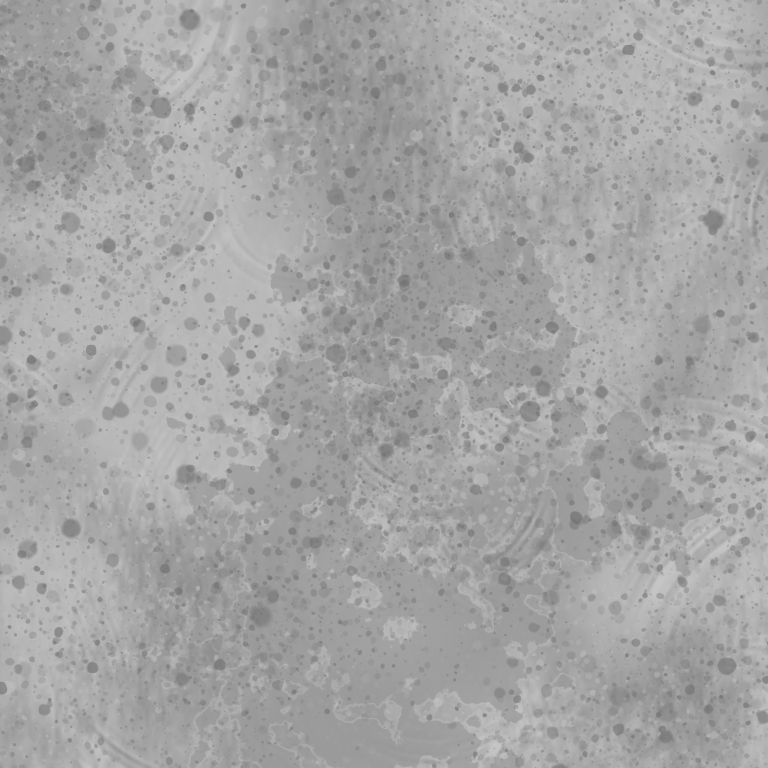
This texture is drawn by a Shadertoy shader. Its source:

```glsl
const float LIGHT_GREY = 0.722;
const float FLAKE_GREY = 0.605;
const float SPOT_GREY = 0.43;
const float PALE_GREY = 0.755;
const float CLOUD_DEPTH = 0.115;
const float SMEAR_DEPTH = 0.075;
const float GRAIN_DEPTH = 0.045;
const float STROKE_DEPTH = 0.14;
const float STROKE_CELLS = 6.0;
const float STROKE_LINES = 190.0;
const float FLAKE_LEVEL = 0.645;
const float FLAKE_OPACITY = 0.72;

vec4 hash4(vec2 p) {
    vec4 q = fract(p.xyxy * vec4(0.1031, 0.1030, 0.0973, 0.1099));
    q += dot(q, q.wzxy + 33.33);
    return fract((q.xxyz + q.yzzw) * q.zywx);
}

float noise(vec2 p) {
    vec2 i = floor(p), f = fract(p);
    f = f * f * (3.0 - 2.0 * f);
    float low = mix(hash4(i).x, hash4(i + vec2(1, 0)).x, f.x);
    float high = mix(hash4(i + vec2(0, 1)).x, hash4(i + vec2(1, 1)).x, f.x);
    return mix(low, high, f.y);
}

float fbm(vec2 p) {
    float sum = 0.0, amp = 0.5;
    for (int i = 0; i < 5; i++) {
        sum += amp * noise(p);
        p = mat2(1.6, 1.2, -1.2, 1.6) * p + 17.3;
        amp *= 0.5;
    }
    return sum / 0.96875;
}

// Coverage of scattered soft discs, gathered in loose clusters
float spots(vec2 uv, float cells, float fill, float seed, float pixel) {
    vec2 p = uv * cells, base = floor(p);
    float clear = 1.0;
    for (int y = -1; y <= 1; y++)
    for (int x = -1; x <= 1; x++) {
        vec2 id = base + vec2(x, y);
        vec4 place = hash4(id + seed);
        vec4 look = hash4(id + seed + 71.7);
        float density = smoothstep(0.15, 0.8, noise(id / cells * 6.0 + seed));
        float radius = mix(0.10, 0.38, place.z * place.z);
        float blur = max(radius * mix(0.2, 0.7, look.y), 1.5 * pixel * cells);
        float dist = length(p - id - place.xy);
        float disc = 1.0 - smoothstep(radius - blur * 0.5, radius + blur * 0.5, dist);
        float present = step(place.w, fill * density * 1.8);
        clear *= 1.0 - disc * present * mix(0.2, 0.85, look.x * look.x);
    }
    return 1.0 - clear;
}

// Curved brush marks: fine lines along short arcs, signed around zero
float strokes(vec2 uv) {
    vec2 base = floor(uv * STROKE_CELLS);
    float ragged = noise(uv * 38.0) - 0.5;
    float sum = 0.0;
    for (int y = -1; y <= 1; y++)
    for (int x = -1; x <= 1; x++) {
        vec2 id = base + vec2(x, y);
        vec4 h = hash4(id + 211.0);
        vec4 k = hash4(id + 307.0);
        vec2 d = uv - (id + h.xy) / STROKE_CELLS;
        float turn = 6.2832 * h.z;
        vec2 dir = vec2(cos(turn), sin(turn));
        float bend = mix(0.10, 0.30, h.w);
        float across = length(d + dir * bend) - bend;
        float along = dot(d, vec2(-dir.y, dir.x));
        vec2 extent = vec2(mix(0.07, 0.13, k.x), mix(0.03, 0.07, k.y));
        float reach = length(vec2(along, across) / extent) + ragged * 0.5;
        float mask = (1.0 - smoothstep(0.4, 1.0, reach)) * mix(0.3, 1.0, k.z);
        vec2 lineUV = vec2(across * STROKE_LINES, along * 10.0) + k.xy * 90.0;
        sum += mask * (noise(lineUV) - 0.5);
    }
    return sum;
}

void mainImage(out vec4 fragColor, in vec2 fragCoord) {
    float pixel = 1.0 / min(iResolution.x, iResolution.y);
    vec2 uv = fragCoord * pixel;

    // Clouded ground with upright smears and grain
    float cloud = fbm(uv * 5.0 + 3.7);
    float worn = smoothstep(0.35, 0.65, fbm(uv * 4.0 + 41.0));
    float tone = LIGHT_GREY - CLOUD_DEPTH * smoothstep(0.3, 0.75, cloud);
    tone += SMEAR_DEPTH * worn * (noise(uv * vec2(120.0, 42.0)) - 0.6);
    tone += GRAIN_DEPTH * mix(0.3, 1.0, worn) * (noise(uv * vec2(230.0, 120.0) + 9.0) - 0.5);
    tone += STROKE_DEPTH * strokes(uv);

    // Slightly uneven outlines for the spots
    vec2 wobble = vec2(noise(uv * 110.0), noise(uv * 110.0 + 57.0)) - 0.5;
    vec2 spotUV = uv + wobble * 0.003;

    // Pale spots
    tone = mix(tone, PALE_GREY, 0.75 * spots(spotUV, 34.0, 0.35, 13.0, pixel));
    tone = mix(tone, PALE_GREY, 0.65 * spots(spotUV, 85.0, 0.45, 29.0, pixel));

    // Flat torn flakes with a thin bright rim
    float field = 0.52 * noise(uv * 4.3 + 8.4) + 0.48 * fbm(uv * 27.0 + 5.0) - FLAKE_LEVEL;
    float flake = smoothstep(0.0, 0.025, field);
    float rim = smoothstep(-0.03, -0.004, field) * (1.0 - flake);
    tone = mix(tone, PALE_GREY, 0.4 * rim);
    tone = mix(tone, FLAKE_GREY, FLAKE_OPACITY * flake);

    // Dark spots from large to fine
    tone = mix(tone, SPOT_GREY, 0.75 * spots(spotUV, 27.0, 0.50, 101.0, pixel));
    tone = mix(tone, SPOT_GREY, 0.75 * spots(spotUV, 45.0, 0.55, 137.0, pixel));
    tone = mix(tone, SPOT_GREY, 0.65 * spots(spotUV, 78.0, 0.55, 173.0, pixel));
    tone = mix(tone, SPOT_GREY, 0.55 * spots(spotUV, 125.0, 0.45, 199.0, pixel));

    fragColor = vec4(vec3(clamp(tone, 0.0, 1.0)), 1.0);
}
```
